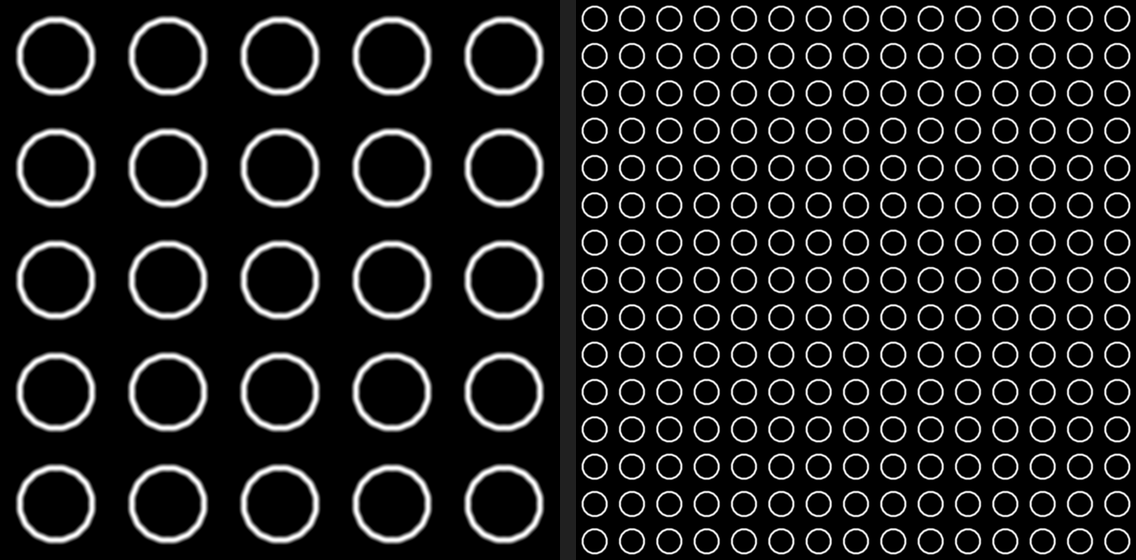
Left, the tile; right, the same tile 3 across and 3 down.
Give the GLSL for this pattern, as a three.js fragment shader.

```glsl
// Five by five grid of soft white rings with a faintly faceted outline on black.
varying vec2 vUv;

// Brightness of a soft line, full at distance zero and fading out at halfWidth.
float softLine(float distanceToLine, float halfWidth) {
  return 1.0 - smoothstep(0.0, halfWidth, abs(distanceToLine));
}

void main() {
  // Position inside the repeating cell, measured from its centre
  vec2 cell = fract(vUv * 5.0) - 0.5;

  // Sixteen slight flats around the ring
  float angle = atan(cell.y, cell.x);
  float radius = 0.323 - 0.002 * cos(16.0 * angle);

  // Glowing outline
  float glow = softLine(length(cell) - radius, 0.052);
  gl_FragColor = vec4(vec3(glow), 1.0);
}
```
